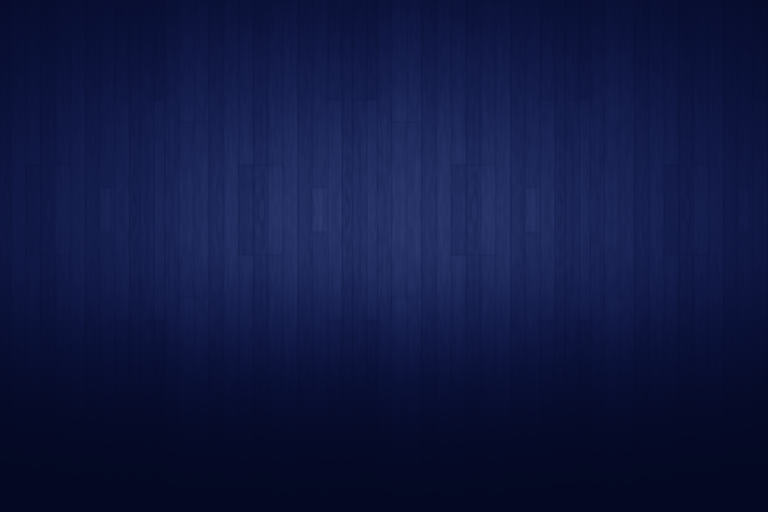
A Shadertoy shader for this texture:

```glsl
// Dark blue wooden planks under a soft central light.
// A strip of fifteen planks repeats across the canvas and is mirrored up and down;
// each plank has its own tone, end joint, streaks and ring-shaped grain.

#define STRIP_WIDTH 0.277
#define STRIP_START 0.388
#define MIRROR_Y 0.59
#define LIGHT_CENTER vec2(0.5, 0.56)
#define LIGHT_GAIN 1.12
#define LIGHT_WIDTH 0.40
#define LIGHT_ABOVE 0.31
#define LIGHT_BELOW 0.20
#define TONE_CONTRAST 0.13
#define SEAM_DEPTH 0.13
#define STREAK_DEPTH 0.17
#define RING_DEPTH 0.07

const int PLANKS = 15;

// Tone near the mirror line, tone past the joint, and joint distance (1 = no joint)
const float INNER_TONE[PLANKS] = float[](-0.3, 0.6, 0.2, -0.6, -0.4, 0.1, -0.1,
    0.4, 0.4, -0.2, 0.4, -0.5, -0.5, 0.6, 0.4);
const float OUTER_TONE[PLANKS] = float[](-0.3, 0.0, -0.4, -0.6, -0.6, -0.9, -0.3,
    0.7, 0.6, -0.2, 0.4, 0.3, -0.4, 0.2, 0.3);
const float JOINT[PLANKS] = float[](1.0, 0.043, 0.215, 1.0, 0.215, 0.215, 1.0,
    0.172, 0.172, 1.0, 1.0, 0.088, 0.088, 0.088, 1.0);

float hash(float n) {
    n = fract(n * 0.1031);
    n *= n + 33.33;
    return fract(n * (n + n));
}

vec2 gradient(vec2 cell) {
    float angle = 6.2832 * hash(cell.x * 7.3 + hash(cell.y + 11.7) * 91.0);
    return vec2(cos(angle), sin(angle));
}

float gradientNoise(vec2 p) {
    vec2 i = floor(p), f = fract(p);
    vec2 u = f * f * f * (f * (f * 6.0 - 15.0) + 10.0);
    vec2 e = vec2(1.0, 0.0);
    float low = mix(dot(gradient(i), f), dot(gradient(i + e), f - e), u.x);
    float high = mix(dot(gradient(i + e.yx), f - e.yx),
                     dot(gradient(i + 1.0), f - 1.0), u.x);
    return mix(low, high, u.y);
}

// Position counted in planks; the fourth and sixth planks are narrower
float plankCoord(float x) {
    float p = fract((x - STRIP_START) / STRIP_WIDTH) * 215.0;
    p += 5.0 * clamp((p - 45.0) / 10.0, 0.0, 1.0);
    p += 5.0 * clamp((p - 75.0) / 10.0, 0.0, 1.0);
    return p / 15.0;
}

float plankTone(int k, float m, float aa) {
    float side = smoothstep(JOINT[k] - aa, JOINT[k] + aa, m);
    float line = 1.0 - smoothstep(0.0, 0.002 + aa, abs(m - JOINT[k]));
    return mix(INNER_TONE[k], OUTER_TONE[k], side) - 0.5 * line;
}

// Fine vertical streaks
float streaks(float f, float m, float seed) {
    vec2 p = vec2(f + seed * 13.0, m);
    return 0.6 * gradientNoise(p * vec2(5.0, 30.0))
         + 0.5 * gradientNoise(p * vec2(3.0, 9.0) + 40.0);
}

// Long nested ovals around the heart of a plank
float rings(float f, float m, float seed) {
    bool onMirror = seed == 3.0 || seed == 12.0;
    float heart = onMirror ? 0.0 : 0.6 * hash(seed + 5.0);
    float strength = onMirror ? 1.0 : 0.5 * hash(seed + 29.0);
    float wobble = 0.18 * gradientNoise(vec2(f * 2.0 + seed * 9.0, m * 22.0));
    float d = length(vec2(f - 0.5, (m - heart) * 8.0)) + wobble;
    return strength * sin(d * 20.0) * exp(-1.3 * d);
}

float lightAt(vec2 uv) {
    vec2 d = uv - LIGHT_CENTER;
    d /= vec2(LIGHT_WIDTH, d.y > 0.0 ? LIGHT_ABOVE : LIGHT_BELOW);
    return LIGHT_GAIN * exp(-0.5 * dot(d, d));
}

// Navy ramp from shadow to lit wood
vec3 navy(float t) {
    return vec3(0.015, 0.03, 0.13) + vec3(0.05, 0.09, 0.26) * t
         + vec3(0.06, 0.05, -0.02) * t * t;
}

void mainImage(out vec4 fragColor, in vec2 fragCoord) {
    vec2 uv = fragCoord / iResolution.xy;
    float m = abs(uv.y - MIRROR_Y);
    float aaX = float(PLANKS) / (STRIP_WIDTH * iResolution.x);
    float aaY = 0.7 / iResolution.y;

    // Planks
    float q = plankCoord(uv.x);
    int k = int(min(floor(q), float(PLANKS - 1)));
    float f = q - float(k);
    float tone = mix(plankTone(k, m, aaY), plankTone((k + 1) % PLANKS, m, aaY),
                     smoothstep(1.0 - aaX, 1.0, f));
    float seam = 1.0 - smoothstep(0.03, 0.06 + aaX, min(f, 1.0 - f));

    // Grain and light
    float seed = float(k);
    float shade = 1.0 + TONE_CONTRAST * tone
                + STREAK_DEPTH * streaks(f, m, seed)
                + RING_DEPTH * rings(f, m, seed)
                - SEAM_DEPTH * seam * (0.4 + 0.6 * hash(seed + 3.0));
    fragColor = vec4(navy(lightAt(uv) * shade), 1.0);
}
```
